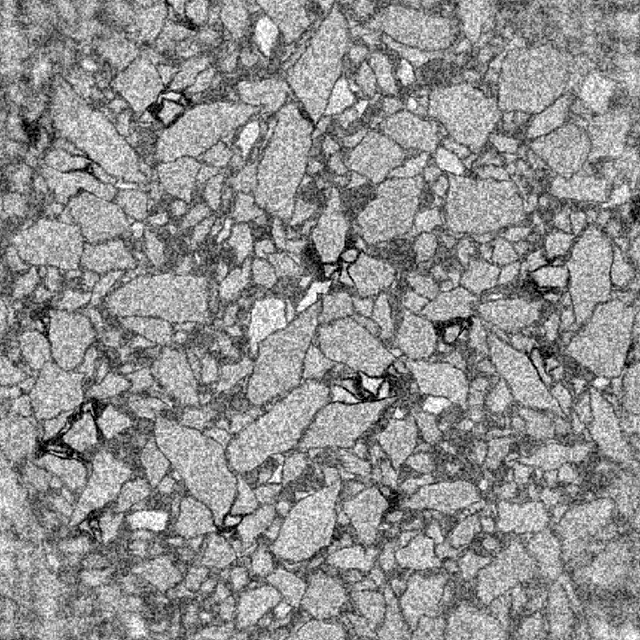
Write a Shadertoy shader that draws this texture.

```glsl
// Grey tomographic slice of angular crushed grains packed in a darker porous binder.

const float TAU = 6.2831853;
const float GRAIN_GAP = 0.0045;
const float BINDER_TONE = 0.375;
const float PORE_TONE = 0.09;

vec2 hash2(vec2 p) {
    vec3 q = fract(p.xyx * vec3(0.1031, 0.1030, 0.0973));
    q += dot(q, q.yzx + 33.33);
    return fract((q.xx + q.yz) * q.zy);
}

mat2 rotation(float angle) {
    float c = cos(angle), s = sin(angle);
    return mat2(c, s, -s, c);
}

float valueNoise(vec2 p) {
    vec2 cell = floor(p), f = fract(p);
    f = f * f * (3.0 - 2.0 * f);
    float low = mix(hash2(cell).x, hash2(cell + vec2(1, 0)).x, f.x);
    float high = mix(hash2(cell + vec2(0, 1)).x, hash2(cell + vec2(1, 1)).x, f.x);
    return mix(low, high, f.y);
}

// Small layered-sine offset that chips the straight grain edges
vec2 chipWarp(vec2 p) {
    vec2 wave = sin(p.yx * 71.0 + 2.0 * sin(p * 43.0));
    wave += 0.6 * sin(p.yx * 163.0 + 2.0 * sin(p * 127.0));
    return 0.0024 * wave;
}

// Distance to a random five-sided shard, in cell units
float shard(vec2 p, vec2 id, float radius) {
    vec2 shape = hash2(id + 17.3);
    float stretch = 1.0 + 0.55 * shape.y;
    vec2 q = rotation(TAU * shape.x) * p * vec2(1.0 / stretch, stretch);
    float d = length(p) - 1.1;
    for (int side = 0; side < 5; side++) {
        float k = float(side);
        vec2 r = hash2(id + 41.7 + k * vec2(7.1, 3.7));
        float angle = TAU * (k + 0.75 * r.x) / 5.0;
        float reach = radius * mix(0.6, 1.1, r.y);
        d = max(d, (dot(q, vec2(cos(angle), sin(angle))) - reach) / stretch);
    }
    return d;
}

// One size class of shards: x = distance, y = tone
vec2 grainLayer(vec2 p, float size, float presence, float seed) {
    vec2 g = rotation(seed) * p / size + seed * 13.0;
    vec2 base = floor(g);
    float nearest = 2.0, second = 2.0, tone = 0.7;
    for (int y = -1; y <= 1; y++)
    for (int x = -1; x <= 1; x++) {
        vec2 id = base + vec2(x, y);
        vec2 traits = hash2(id + 91.0 + seed);
        if (traits.x > presence) continue;
        vec2 center = id + 0.15 + 0.7 * hash2(id + seed);
        float radius = mix(0.23, 0.46, hash2(id + 63.0).x);
        float d = shard(g - center, id + seed, radius);
        if (d < nearest) {
            second = nearest;
            nearest = d;
            float dense = smoothstep(0.9, 0.97, traits.y) * smoothstep(0.14, 0.05, size);
            tone = 0.67 + 0.06 * traits.y + 0.17 * dense;
        } else {
            second = min(second, d);
        }
    }
    float split = 0.5 * (GRAIN_GAP - (second - nearest) * size);
    return vec2(max(nearest * size, split), tone);
}

// Fit a finer layer into the space left by coarser grains
vec2 fillGaps(vec2 coarse, vec2 fine) {
    fine.x = max(fine.x, GRAIN_GAP - coarse.x);
    return fine.x < coarse.x ? fine : coarse;
}

// Sparse soft voids from jittered cells
float poreMask(vec2 p, float size) {
    vec2 g = p / size;
    vec2 base = floor(g);
    float mask = 0.0;
    for (int y = -1; y <= 1; y++)
    for (int x = -1; x <= 1; x++) {
        vec2 id = base + vec2(x, y);
        vec2 traits = hash2(id + 210.0);
        float radius = mix(0.16, 0.34, traits.y) * step(traits.x, 0.36);
        float d = length(g - id - hash2(id + 150.0)) - radius;
        mask = max(mask, step(0.01, radius) * smoothstep(0.08, -0.1, d));
    }
    return mask;
}

void mainImage(out vec4 fragColor, in vec2 fragCoord) {
    vec2 uv = fragCoord / iResolution.y;
    vec2 p = uv + chipWarp(uv);
    vec2 fromCenter = uv - 0.5;
    float rim = smoothstep(0.44, 0.7, length(fromCenter));

    // Grains from coarse to fine
    vec2 grain = grainLayer(p, 0.135, 0.72, 1.3);
    grain = fillGaps(grain, grainLayer(p, 0.085, 0.9, 2.6));
    grain = fillGaps(grain, grainLayer(p, 0.052, 0.85, 4.1));
    grain = fillGaps(grain, grainLayer(p, 0.031, 0.7, 5.7));

    // Binder with cloudy shading and voids
    float binder = BINDER_TONE + 0.07 * (valueNoise(uv * 14.0) - 0.5);
    binder = mix(binder, PORE_TONE, poreMask(uv + 3.0 * chipWarp(uv), 0.13));
    float softness = 0.0022 + 0.008 * rim;
    float tone = mix(grain.y, binder, smoothstep(-softness, softness, grain.x));

    // Faded rim with scan streaks, faint rings about the axis
    float streaks = valueNoise(uv * vec2(6.0, 75.0)) + valueNoise(uv * vec2(75.0, 6.0)) - 1.0;
    tone = mix(tone, 0.55, 0.3 * rim) + (0.03 + 0.22 * rim) * streaks;
    float axis = length(fromCenter);
    tone += 0.06 * sin(axis * 700.0) * exp(-axis * 45.0);

    // Fine detector speckle
    float speckle = valueNoise(uv * 430.0) + valueNoise(uv * 270.0 + 50.0) - 1.0;
    tone += 0.36 * speckle;
    fragColor = vec4(vec3(clamp(tone, 0.0, 1.0)), 1.0);
}
```
